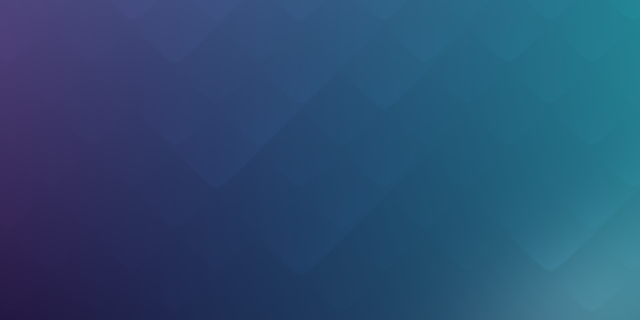
Reproduce this background procedurally as a WebGL 2 fragment shader.

```glsl
#version 300 es
precision highp float;
// A violet to teal gradient with a soft glow at the lower right, overlaid
// with faint rounded diamond tiles. Nine colours are blended by quadratic
// curves; tiles and long folds only shift the brightness slightly.

uniform vec2 u_resolution;
out vec4 fragColor;

// Gradient colours: rows from top to bottom, columns from left to right
const vec3 TOP_LEFT   = vec3(0.31, 0.27, 0.49);
const vec3 TOP_MID    = vec3(0.20, 0.35, 0.51);
const vec3 TOP_RIGHT  = vec3(0.13, 0.52, 0.58);
const vec3 MID_LEFT   = vec3(0.24, 0.18, 0.38);
const vec3 MID_MID    = vec3(0.14, 0.28, 0.43);
const vec3 MID_RIGHT  = vec3(0.14, 0.48, 0.55);
const vec3 BASE_LEFT  = vec3(0.14, 0.09, 0.26);
const vec3 BASE_MID   = vec3(0.12, 0.23, 0.37);
const vec3 BASE_RIGHT = vec3(0.15, 0.41, 0.49);

// Glow and tiles, in units of the canvas height
const vec3  GLOW_COLOR  = vec3(0.14, 0.14, 0.13);
const vec2  GLOW_CENTER = vec2(1.84, 0.03);
const vec2  GLOW_RADII  = vec2(0.42, 0.25);
const float GLOW_TILT   = 0.5;
const vec2  TILE_ORIGIN = vec2(0.547, 0.785);
const float TILE_WIDTH  = 0.2604;
const float TILE_ROUND  = 0.16;
const float TILE_SHADE  = 0.055;
const float FOLD_ROUND  = 0.02;
const float FOLD_DEPTH  = 0.16;
const float FOLD_SHADE  = 0.07;

float hash(vec2 cell) {
    vec3 h = fract(cell.xyx * vec3(0.1031, 0.1030, 0.0973));
    h += dot(h, h.yzx + 33.33);
    return fract((h.x + h.y) * h.z);
}

// Quadratic curve passing through three colours at t = 0, 0.5 and 1
vec3 curve(vec3 a, vec3 b, vec3 c, float t) {
    return a * (1.0 - t) * (1.0 - 2.0 * t)
         + b * 4.0 * t * (1.0 - t)
         + c * t * (2.0 * t - 1.0);
}

// Diamonds that brighten toward their rounded lower corner
float tileShade(vec2 p, float pixel) {
    vec2 q = (p - TILE_ORIGIN) / TILE_WIDTH;
    vec2 diagonal = vec2(q.y + q.x, q.y - q.x);
    vec2 f = fract(diagonal);
    float inside = f.x + f.y - length(vec2(f.x - f.y, TILE_ROUND));
    float edge = smoothstep(0.0, 4.0 * pixel / TILE_WIDTH, inside);
    return edge * (1.0 - f.x) * (1.0 - f.y) * hash(floor(diagonal));
}

// Rounded V that is lighter above; its right arm reaches further than its left
float foldShade(vec2 p, vec2 tip, float reach) {
    vec2 q = p - tip;
    float above = q.y + FOLD_ROUND - length(vec2(q.x, FOLD_ROUND));
    float arm = q.x > 0.0 ? q.x / reach : -q.x / 0.12;
    return max(above, 0.0) < FOLD_DEPTH * 4.0
        ? exp(-max(above, 0.0) / FOLD_DEPTH - arm * arm) : 0.0;
}

float foldEdge(vec2 p, vec2 tip, float pixel) {
    vec2 q = p - tip;
    float above = q.y + FOLD_ROUND - length(vec2(q.x, FOLD_ROUND));
    return smoothstep(-1.5 * pixel, 1.5 * pixel, above);
}

float fold(vec2 p, vec2 tip, float reach, float pixel) {
    return foldShade(p, tip, reach) * foldEdge(p, tip, pixel);
}

void main() {
    vec2 uv = gl_FragCoord.xy / u_resolution;
    vec2 p = gl_FragCoord.xy / u_resolution.y;
    float pixel = 1.0 / u_resolution.y;

    // Smooth gradient over the whole canvas
    vec3 top  = curve(TOP_LEFT, TOP_MID, TOP_RIGHT, uv.x);
    vec3 mid  = curve(MID_LEFT, MID_MID, MID_RIGHT, uv.x);
    vec3 base = curve(BASE_LEFT, BASE_MID, BASE_RIGHT, uv.x);
    vec3 color = curve(base, mid, top, uv.y);

    // Tilted glow
    float c = cos(GLOW_TILT), s = sin(GLOW_TILT);
    vec2 g = mat2(c, -s, s, c) * (p - GLOW_CENTER) / GLOW_RADII;
    color += GLOW_COLOR * exp(-dot(g, g));

    // Faint tiles and the longer diagonal folds
    float folds = fold(p, vec2(0.677, 0.414), 0.36, pixel)
                + fold(p, vec2(0.940, 0.141), 0.30, pixel)
                + fold(p, vec2(1.720, 0.152), 0.30, pixel) * 0.7
                + fold(p, vec2(0.547, 0.805), 0.22, pixel) * 0.7
                + fold(p, vec2(1.200, 0.661), 0.20, pixel) * 0.7;
    float shade = TILE_SHADE * (tileShade(p, pixel) - 0.12)
                + FOLD_SHADE * (folds - 0.1);
    color *= 1.0 + shade;

    fragColor = vec4(clamp(color, 0.0, 1.0), 1.0);
}
```
